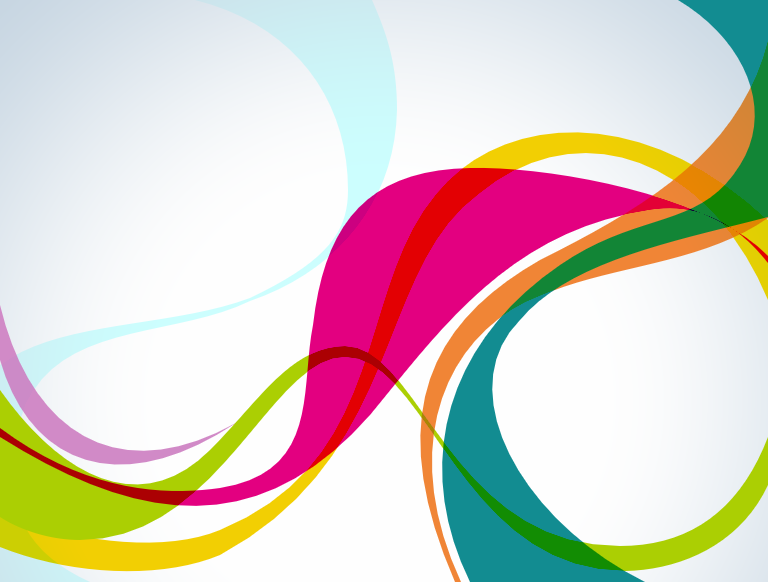
Give the GLSL for this background, as a Shadertoy shader.

```glsl
// Overlapping translucent ribbons sweeping across a pale, softly shaded backdrop.

// Pen state: the canvas spans 7.68 x 5.82 units, with y running downwards.
vec2 here, start, pen;
float reach, side, pixel;
vec3 canvas;

void moveTo(float x, float y) {
    start = pen = vec2(x, y);
    reach = 1e3;
    side = 1.0;
}

// Adds one straight edge: nearest squared distance and even-odd crossing.
void edge(vec2 q) {
    vec2 e = q - pen, w = here - pen;
    vec2 gap = w - e * clamp(dot(w, e) / max(dot(e, e), 1e-8), 0.0, 1.0);
    reach = min(reach, dot(gap, gap));
    if ((pen.y > here.y) != (q.y > here.y) && w.x < e.x * w.y / e.y) side = -side;
    pen = q;
}

void lineTo(float x, float y) { edge(vec2(x, y)); }

// Cubic Bezier flattened into short edges.
void curveTo(float bx, float by, float cx, float cy, float dx, float dy) {
    vec2 a = pen, b = vec2(bx, by), c = vec2(cx, cy), d = vec2(dx, dy);
    for (int i = 1; i <= 18; i++) {
        float t = float(i) / 18.0, s = 1.0 - t;
        edge(s * s * s * a + 3.0 * s * t * (s * b + t * c) + t * t * t * d);
    }
}

// Closes the outline and fills it, keeping the darker of each channel.
void fill(vec3 ink) {
    edge(start);
    float cover = clamp(0.5 - side * sqrt(reach) / pixel, 0.0, 1.0);
    canvas = mix(canvas, min(canvas, ink), cover);
}

void mainImage(out vec4 fragColor, in vec2 fragCoord) {
    vec2 uv = fragCoord / iResolution.xy;
    here = vec2(uv.x, 1.0 - uv.y) * vec2(7.68, 5.82);
    pixel = 5.82 / iResolution.y;

    // Backdrop: white heart fading to blue-grey corners
    float shade = smoothstep(2.2, 6.0, length(here - vec2(3.8, 4.0)));
    canvas = mix(vec3(0.995), vec3(0.77, 0.83, 0.88), shade);

    // Pale cyan sweep
    moveTo(1.95, 0.0);
    curveTo(2.95, 0.25, 3.48, 1.0, 3.48, 1.9);
    curveTo(3.48, 2.3, 3.3, 2.6, 2.5, 2.98);
    curveTo(1.7, 3.28, 0.6, 3.2, 0.0, 3.65);
    lineTo(0.0, 5.82);
    lineTo(0.9, 5.82);
    curveTo(0.2, 5.5, 0.0, 5.0, 0.2, 4.2);
    curveTo(0.5, 3.2, 1.7, 3.4, 2.5, 3.01);
    curveTo(3.4, 2.7, 3.95, 2.0, 3.97, 1.1);
    curveTo(3.97, 0.6, 3.85, 0.3, 3.72, 0.0);
    fill(vec3(0.8, 1.0, 1.0));

    // Lilac crescent
    moveTo(0.0, 3.05);
    curveTo(0.3, 4.3, 1.15, 4.9, 2.36, 4.23);
    curveTo(1.2, 5.0, 0.3, 4.65, 0.0, 3.6);
    fill(vec3(0.82, 0.54, 0.78));

    // Lime wave
    moveTo(0.0, 3.9);
    curveTo(0.6, 4.75, 1.4, 5.2, 2.1, 4.5);
    curveTo(2.6, 4.0, 2.9, 3.47, 3.45, 3.46);
    curveTo(4.2, 3.46, 4.5, 5.46, 6.2, 5.46);
    curveTo(6.9, 5.46, 7.4, 5.1, 7.68, 4.37);
    lineTo(7.68, 4.85);
    curveTo(7.4, 5.45, 6.8, 5.7, 6.25, 5.71);
    curveTo(4.6, 5.71, 4.28, 3.57, 3.45, 3.57);
    curveTo(2.7, 3.57, 2.2, 5.4, 0.8, 5.4);
    curveTo(0.5, 5.4, 0.2, 5.3, 0.0, 5.17);
    fill(vec3(0.67, 0.81, 0.01));

    // Yellow arch
    moveTo(0.0, 5.1);
    curveTo(0.6, 5.4, 1.6, 5.55, 2.2, 5.3);
    curveTo(3.9, 4.6, 3.55, 2.9, 4.36, 1.94);
    curveTo(5.0, 1.15, 6.4, 1.0, 7.68, 2.2);
    lineTo(7.68, 3.0);
    curveTo(7.1, 1.6, 5.8, 1.1, 4.79, 1.94);
    curveTo(3.75, 2.7, 4.05, 4.55, 2.2, 5.55);
    curveTo(1.6, 5.8, 0.7, 5.75, 0.0, 5.47);
    fill(vec3(0.95, 0.81, 0.01));

    // Magenta sail
    moveTo(0.0, 4.28);
    curveTo(0.9, 4.95, 1.7, 4.95, 2.2, 4.88);
    curveTo(3.2, 4.72, 3.0, 3.9, 3.13, 3.25);
    curveTo(3.25, 2.2, 3.7, 1.7, 4.7, 1.68);
    curveTo(5.5, 1.66, 7.1, 1.95, 7.68, 2.56);
    lineTo(7.68, 2.63);
    curveTo(7.3, 2.15, 6.9, 2.04, 6.5, 2.1);
    curveTo(5.1, 2.3, 4.4, 3.3, 3.7, 4.15);
    curveTo(2.6, 5.4, 1.4, 5.25, 0.0, 4.37);
    fill(vec3(0.89, 0.0, 0.5));

    // Orange sweep
    moveTo(7.68, 0.4);
    curveTo(7.4, 1.5, 6.5, 2.05, 5.4, 2.6);
    curveTo(4.35, 3.2, 3.8, 4.1, 4.55, 5.82);
    lineTo(4.61, 5.82);
    curveTo(3.95, 4.4, 4.5, 3.3, 5.4, 2.96);
    curveTo(6.1, 2.65, 7.0, 2.65, 7.68, 2.18);
    fill(vec3(0.94, 0.52, 0.21));

    // Teal ribbon
    moveTo(6.78, 0.0);
    curveTo(7.45, 0.4, 7.75, 1.1, 7.4, 1.65);
    curveTo(7.0, 2.3, 6.4, 2.1, 5.6, 2.65);
    curveTo(4.5, 3.4, 4.1, 4.6, 4.7, 5.82);
    lineTo(6.45, 5.82);
    curveTo(5.2, 5.2, 4.5, 3.9, 5.2, 3.2);
    curveTo(5.7, 2.6, 6.8, 2.4, 7.68, 2.17);
    lineTo(7.68, 0.0);
    fill(vec3(0.07, 0.55, 0.57));

    fragColor = vec4(canvas, 1.0);
}
```
